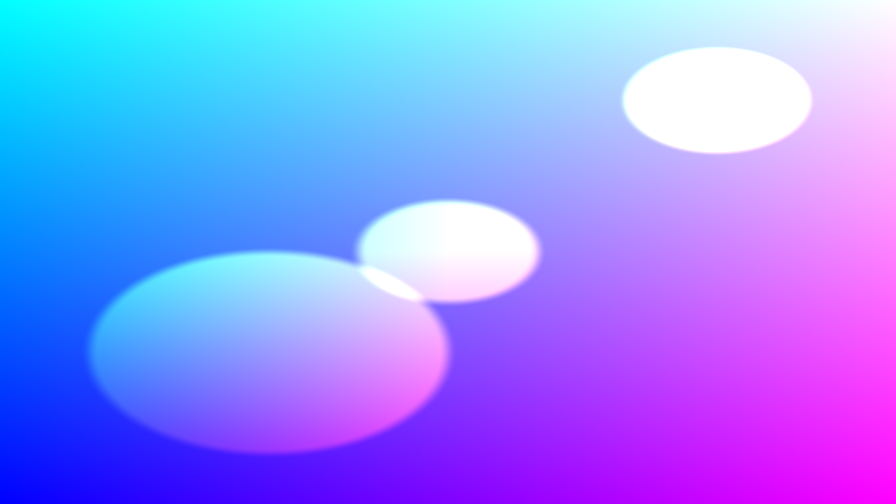
Reproduce this background procedurally as a WebGL 2 fragment shader.

```glsl
#version 300 es
precision highp float;
// Four-corner colour gradient with three soft, brightening ellipses on its diagonal.

uniform vec2 u_resolution;
out vec4 fragColor;

// Spots: centre (x, y) and radius, in fractions of the canvas
const int SPOT_COUNT = 3;
const vec3 SPOTS[SPOT_COUNT] = vec3[](
    vec3(0.3, 0.3, 0.2),
    vec3(0.5, 0.5, 0.1),
    vec3(0.8, 0.8, 0.1)
);
const float EDGE_SOFTNESS = 0.01;  // half-width of the blurred rim
const float SPOT_GAIN = 1.0;       // extra light inside each spot

// Corner colours of the gradient
const vec3 BOTTOM_LEFT  = vec3(0.0, 0.0, 1.0);
const vec3 BOTTOM_RIGHT = vec3(1.0, 0.0, 1.0);
const vec3 TOP_LEFT     = vec3(0.0, 1.0, 1.0);
const vec3 TOP_RIGHT    = vec3(1.0, 1.0, 1.0);

vec3 cornerGradient(vec2 uv) {
    vec3 bottom = mix(BOTTOM_LEFT, BOTTOM_RIGHT, uv.x);
    vec3 top = mix(TOP_LEFT, TOP_RIGHT, uv.x);
    return mix(bottom, top, uv.y);
}

// A circle in canvas fractions, so it stretches with the aspect ratio
float softSpot(vec2 uv, vec2 centre, float radius) {
    float edgeDistance = distance(uv, centre) - radius;
    return 1.0 - smoothstep(-EDGE_SOFTNESS, EDGE_SOFTNESS, edgeDistance);
}

void main() {
    vec2 uv = gl_FragCoord.xy / u_resolution;

    // Overlapping spots add up their light
    float light = 1.0;
    for (int i = 0; i < SPOT_COUNT; i++) {
        light += SPOT_GAIN * softSpot(uv, SPOTS[i].xy, SPOTS[i].z);
    }

    vec3 colour = cornerGradient(uv) * light;
    fragColor = vec4(clamp(colour, 0.0, 1.0), 1.0);
}
```
